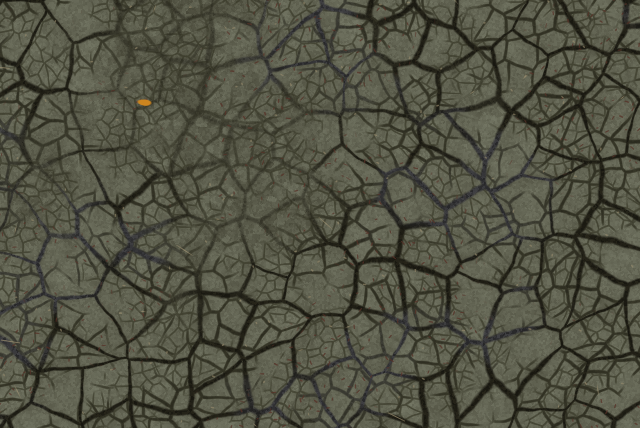
Write a Shadertoy shader that draws this texture.

```glsl
// Dry cracked mud: nested clay plates, a crumbled patch and scattered litter.

const vec3 CLAY_LIGHT = vec3(0.43, 0.44, 0.37);
const vec3 CLAY_SHADE = vec3(0.29, 0.29, 0.23);
const vec3 CRACK_EDGE = vec3(0.22, 0.22, 0.155);
const vec3 CRACK_DARK = vec3(0.12, 0.115, 0.08);
const vec3 CRACK_WET  = vec3(0.20, 0.20, 0.21);
const vec3 RED_CHAFF  = vec3(0.34, 0.19, 0.15);
const vec3 STRAW      = vec3(0.60, 0.55, 0.43);
const vec3 LEAF       = vec3(0.80, 0.52, 0.12);

const float PLATE_SCALE = 8.5;    // plates per canvas height
const float SHARD_SCALE = 17.0;
const float HAIR_SCALE  = 33.0;
const float PLATE_GAP   = 0.0052; // half widths in canvas heights
const float SHARD_GAP   = 0.0026;
const float HAIR_GAP    = 0.0013;
const float GRAIN       = 0.40;

vec2 hash2(vec2 p) {
    vec3 a = fract(p.xyx * vec3(0.1031, 0.1030, 0.0973));
    a += dot(a, a.yzx + 33.33);
    return fract((a.xx + a.yz) * a.zy);
}

// Layered sines, roughly 0..1
float patches(vec2 p) {
    float sum = 0.0, amp = 0.28;
    for (int i = 0; i < 4; i++) {
        sum += amp * sin(p.x + 1.4 * sin(p.y + float(i)));
        p = mat2(1.5, 1.2, -1.2, 1.5) * p + 2.7;
        amp *= 0.6;
    }
    return clamp(0.5 + sum, 0.0, 1.0);
}

// Jagged displacement of crack lines
vec2 jag(vec2 p) {
    float freq = 9.0, amp = 0.014;
    for (int i = 0; i < 5; i++) {
        p += amp * sin(freq * p.yx + vec2(1.7, 4.1) * float(i + 1));
        p = mat2(0.8, 0.6, -0.6, 0.8) * p;
        freq *= 2.2;
        amp *= 0.43;
    }
    return p;
}

// Cellular noise: x = distance to the cell border, y = cell id
vec2 cells(vec2 p) {
    vec2 base = floor(p), f = p - base, nearest = vec2(0.0), toNearest = vec2(8.0);
    for (int k = 0; k < 9; k++) {
        vec2 g = vec2(k % 3 - 1, k / 3 - 1);
        vec2 r = g + hash2(base + g) - f;
        if (dot(r, r) < dot(toNearest, toNearest)) { toNearest = r; nearest = g; }
    }
    float border = 8.0;
    for (int k = 0; k < 25; k++) {
        vec2 g = nearest + vec2(k % 5 - 2, k / 5 - 2);
        vec2 r = g + hash2(base + g) - f, d = r - toNearest;
        if (dot(d, d) > 1e-5) border = min(border, dot(0.5 * (r + toNearest), normalize(d)));
    }
    return vec2(border, hash2(base + nearest + 71.0).x);
}

float crack(float d, float halfWidth, float px) {
    return 1.0 - smoothstep(halfWidth * 0.45, halfWidth * 1.35 + px * 0.8, d);
}

// Randomly turned slivers, one per grid cell at most
float slivers(vec2 p, float scale, float share, vec2 size, float px) {
    vec2 q = p * scale, base = floor(q);
    float mask = 0.0;
    for (int k = 0; k < 9; k++) {
        vec2 id = base + vec2(k % 3 - 1, k / 3 - 1);
        vec2 rnd = hash2(id + scale), d = (q - id - hash2(id + 19.0)) / scale;
        float a = 6.283 * rnd.y;
        vec2 dir = vec2(cos(a), sin(a));
        float along = dot(d, dir);
        d -= dir * clamp(along, -size.x, size.x) * (0.4 + 0.6 * rnd.y);
        float hit = 1.0 - smoothstep(size.y - 0.5 * px, size.y + 0.7 * px, length(d));
        mask = max(mask, hit * step(rnd.x, share));
    }
    return mask;
}

void mainImage(out vec4 fragColor, in vec2 fragCoord) {
    float px = 1.0 / iResolution.y;
    vec2 p = fragCoord * px, q = jag(p) + 5.0;

    // Crumbled ground toward the upper left
    float reach = length((p - vec2(0.45, 0.72)) * vec2(0.8, 1.1));
    float rubble = 1.0 - smoothstep(0.12, 0.46, reach + 0.45 * (patches(p * 9.0) - 0.5));

    // Three generations of cracks
    vec2 plate = cells(q * PLATE_SCALE), shard = cells(q * SHARD_SCALE + 13.0);
    vec2 hair = cells(q * HAIR_SCALE + 37.0);
    float opening = patches(p * 11.0 + 3.0), split = patches(p * 14.0 + 8.0);
    float wide = crack(plate.x / PLATE_SCALE, PLATE_GAP * mix(0.35, 1.35, opening), px);
    float mid = crack(shard.x / SHARD_SCALE, SHARD_GAP * mix(0.4, 1.3, split), px);
    float thin = crack(hair.x / HAIR_SCALE, HAIR_GAP, px);
    wide *= 1.0 - 0.65 * rubble;
    mid *= smoothstep(0.22, 0.5, split) * (1.0 - 0.45 * rubble);
    thin *= 0.7 * smoothstep(0.4, 0.65, patches(p * 19.0 + 1.0));

    // Clay tone: plates, worn rims, crumbs and grain
    float grain = cells(p * 190.0).y - 0.5, crumb = cells(q * 62.0).y - 0.5;
    float rim = exp(-plate.x / PLATE_SCALE * 110.0);
    float tone = 0.76 + 0.14 * (plate.y - 0.5) + 0.12 * (shard.y - 0.5) - 0.28 * rim;
    tone += GRAIN * grain + crumb * mix(0.12, 0.5, rubble);
    tone += 0.25 * (patches(p * 40.0) - 0.5) - 0.27 * rubble;
    vec3 col = mix(CLAY_SHADE, CLAY_LIGHT, clamp(tone, -0.3, 1.15));

    // Crack floors, wet in places
    float wet = smoothstep(0.6, 0.8, patches(p * 6.0 + 21.0));
    vec3 deep = mix(CRACK_DARK, CRACK_WET, wet) * (1.0 + 0.5 * grain);
    col = mix(col, CRACK_EDGE, max(thin, 0.85 * mid));
    col = mix(col, deep, max(wide, 0.55 * mid * split));

    // Litter
    float chaffZone = smoothstep(0.35, 0.65, patches(p * 7.0 + 15.0));
    col = mix(col, RED_CHAFF, 0.75 * chaffZone * slivers(q, 48.0, 0.3, vec2(0.004, 0.0013), px));
    col = mix(col, STRAW, 0.6 * slivers(p, 30.0, 0.08, vec2(0.002, 0.0015), px));
    col = mix(col, STRAW, 0.75 * slivers(p, 8.0, 0.22, vec2(0.022, 0.0009), px));
    float leaf = length((jag(p) - jag(vec2(0.338, 0.76))) * vec2(0.8, 1.5));
    col = mix(col, LEAF, 1.0 - smoothstep(0.009, 0.012 + px, leaf));

    fragColor = vec4(col, 1.0);
}
```
